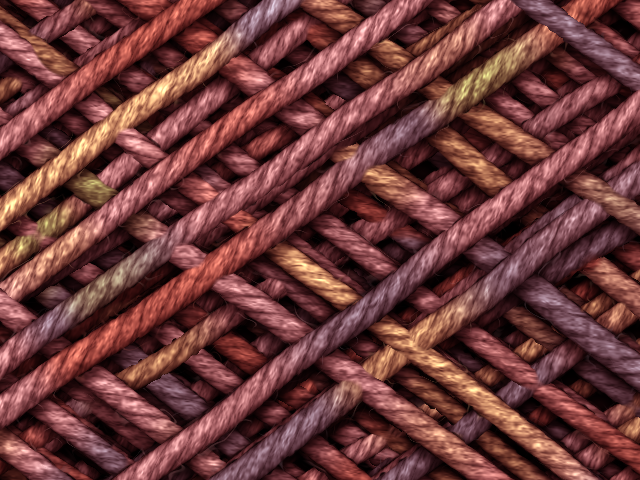
Reproduce this texture procedurally as a Shadertoy shader.

```glsl
// Crossed layers of twisted, hand-dyed wool yarn wound on a ball.

float hash(vec2 p) {
    vec3 h = fract(vec3(p.xyx) * 0.1031);
    h += dot(h, h.yzx + 33.33);
    return fract((h.x + h.y) * h.z);
}

float noise(vec2 p) {
    vec2 i = floor(p), f = fract(p);
    f = f * f * (3.0 - 2.0 * f);
    return mix(mix(hash(i), hash(i + vec2(1, 0)), f.x),
               mix(hash(i + vec2(0, 1)), hash(i + vec2(1, 1)), f.x), f.y);
}

// Dye drifts slowly along each strand.
vec3 dyeColour(float along, float seed) {
    float x = along * 2.2, row = floor(seed * 900.0);
    vec3 rose = vec3(0.82, 0.53, 0.54), brick = vec3(0.78, 0.38, 0.33);
    vec3 mauve = vec3(0.58, 0.43, 0.49), ochre = vec3(0.84, 0.59, 0.43);
    vec3 olive = vec3(0.72, 0.64, 0.40);
    vec3 c = mix(rose, brick, smoothstep(0.5, 0.85, noise(vec2(x, row))));
    c = mix(c, mauve, smoothstep(0.52, 0.8, noise(vec2(x + 9.0, row + 31.0))));
    c = mix(c, ochre, smoothstep(0.66, 0.86, noise(vec2(x + 23.0, row + 67.0))));
    return mix(c, olive, smoothstep(0.88, 0.98, noise(vec2(x + 41.0, row + 83.0))));
}

// Dimming that keeps the shadows warm and red.
vec3 warmShade(float s) {
    return pow(vec3(max(s, 0.0)), vec3(1.0, 1.5, 1.4));
}

// Plies wind around the axis: 0 in the grooves, 1 on the crests.
float plyCrest(float x, float v, float r, float seed) {
    float turn = (x - 1.5 * r * asin(clamp(v, -1.0, 1.0))) / (2.1 * r) + seed * 7.0;
    turn += 0.7 * noise(vec2(x * 11.0, seed * 90.0));
    return pow(abs(sin(3.14159 * turn)), 0.6);
}

// Colour of a strand; v runs from -1 to 1 across its width.
vec3 strandColour(float x, float v, float r, float seed) {
    float y = v * r;
    float roundness = sqrt(max(1.0 - v * v, 0.0));
    float grooveDepth = 0.5 + 0.25 * noise(vec2(x * 9.0, seed * 60.0));

    // Fine fibres follow the plies, with matted tufts between them.
    vec2 g = vec2(0.85 * x + 0.53 * y, 0.85 * y - 0.53 * x);
    g.y += 0.006 * noise(g * 40.0);
    float fibre = 0.5 * noise(g * vec2(60, 190) + seed * 50.0)
                + 0.5 * noise(g * vec2(120, 300) + seed * 80.0);
    float tuft = noise(vec2(x, y) * 55.0 + seed * 30.0);

    float shade = (0.16 + 0.88 * roundness) * (0.85 + 0.24 * v);
    shade *= mix(grooveDepth, 1.06, plyCrest(x, v, r, seed));
    shade *= 0.48 + 0.86 * fibre + 0.22 * tuft;
    return dyeColour(x, seed) * warmShade(shade);
}

void mainImage(out vec4 fragColor, in vec2 fragCoord) {
    vec2 p = (fragCoord - 0.5 * iResolution.xy) / iResolution.y;
    float soft = max(1.0 / iResolution.y, 0.002);
    vec3 col = vec3(0.08, 0.015, 0.022);
    float top = -2.0;

    // Layers from deep to near, alternating in direction.
    for (int i = 0; i < 8; i++) {
        float layer = float(i), depth = layer / 7.0;
        float angle = (i % 2 == 1 ? 0.61 : -0.61) + 0.1 * (hash(vec2(layer, 5.0)) - 0.5);
        vec2 axis = vec2(cos(angle), sin(angle));
        vec2 q = vec2(dot(p, axis), dot(p, vec2(-axis.y, axis.x)));
        float gap = mix(0.066, 0.125, depth);

        for (int k = -1; k <= 1; k++) {
            float lane = floor(q.y / gap) + float(k);
            vec2 id = vec2(lane + 60.0, layer * 17.0 + 3.0);
            float seed = hash(id);
            if (hash(id + 131.0) > mix(0.95, 0.38, depth)) continue;

            // Strand path, with a little drift and sway.
            float centre = (lane + 0.5 + 0.4 * (hash(id + 47.0) - 0.5)) * gap;
            centre += q.x * 0.07 * (hash(id + 71.0) - 0.5);
            centre += 0.014 * (noise(vec2(q.x * 5.0, seed * 300.0)) - 0.5);
            float r = mix(0.023, 0.030, depth) * (0.86 + 0.28 * hash(id + 19.0));
            float d = q.y - centre;
            if (abs(d) > 2.3 * r) continue;

            // Height rises and dips so that strands weave over and under.
            float v = d / r;
            float dip = mix(5.0, 2.4, depth);
            float lift = layer + dip * (noise(vec2(q.x * 4.5, seed * 500.0)) - 0.5);
            float height = lift + 0.6 * sqrt(max(1.0 - v * v, 0.0));
            float above = smoothstep(-0.1, 0.15, height - top);

            // Soft shadow on whatever lies below.
            float shadow = 1.0 - smoothstep(0.7, 2.1, abs(v + 0.25));
            shadow *= smoothstep(-0.3, 0.9, lift - top);
            col *= warmShade(1.0 - 0.68 * shadow);

            // Yarn body: bulging plies and a woolly edge.
            float bulge = 0.12 * r * (plyCrest(q.x, v, r, seed) - 0.8);
            float fuzz = 0.007 * (noise(vec2(q.x * 85.0, d * 100.0) + seed * 40.0) - 0.5);
            float body = 1.0 - smoothstep(r - soft, r + 1.4 * soft, abs(d) + fuzz - bulge);
            float glow = mix(0.74, 1.10, depth) * (0.88 + 0.24 * hash(id + 89.0));
            vec3 yarn = strandColour(q.x, v, r * 1.04, seed) * warmShade(glow);
            col = mix(col, yarn, body * above);

            // Stray hairs, bent by noise, on and around the strand.
            vec2 bend = q + 0.02 * vec2(noise(q * 30.0), noise(q * 30.0 + 17.0));
            float wisp = abs(noise(bend * vec2(24, 42) + seed * 70.0) - 0.5);
            float hair = 1.0 - smoothstep(0.01, 0.045, wisp);
            hair *= (1.0 - smoothstep(1.0, 1.7, abs(v))) * mix(0.34, 0.12, body);
            hair *= smoothstep(0.3, 0.6, noise(q * 19.0 + seed * 20.0));
            col = mix(col, dyeColour(q.x, seed) * 0.75 * glow, hair * above);
            top = mix(top, height, body * above);
        }
    }
    fragColor = vec4(clamp(col, 0.0, 1.0), 1.0);
}
```
